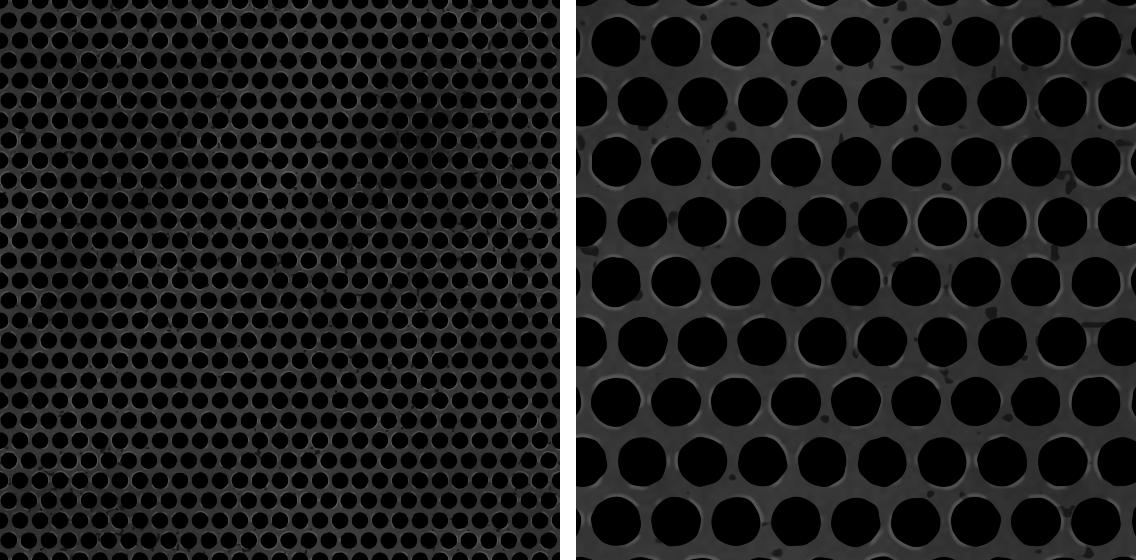
Left: the whole. Right: its middle third, enlarged.
This texture is drawn by a Shadertoy shader. Its source:

```glsl
const float REPEATS = 28.0;        // holes across and rows down, even so it tiles
const float ROW_SHIFT = 0.44;      // sideways shift of odd rows, in cells
const float ROW_DROP = 0.03;       // downward offset of all rows, in cells
const float HOLE_RADIUS = 0.41;    // in cells
const float EDGE_WOBBLE = 0.03;    // roughness of the hole outline, in cells
const float RIM_WIDTH = 0.05;      // worn bright edge, in cells
const float RIM_GAIN = 0.12;
const float TONE_CONTRAST = 1.7;
const float GRAIN = 0.025;
const vec3 HOLE_COLOR = vec3(0.0);
const vec3 METAL_DARK = vec3(0.13);
const vec3 METAL_LIGHT = vec3(0.245);
const vec3 CHIP_COLOR = vec3(0.07);

// Integer hash of a lattice point, 0 to 1
float hash(ivec2 cell, int seed) {
    uint h = uint(cell.x) * 1597334677u ^ uint(cell.y) * 3812015801u ^ uint(seed) * 2798796415u;
    h = (h ^ (h >> 16)) * 2146121005u;
    h = (h ^ (h >> 15)) * 2221713035u;
    h ^= h >> 16;
    return float(h & 65535u) / 65535.0;
}

// Value noise that wraps after a whole number of cells
float wrapNoise(vec2 uv, int cells, int seed) {
    vec2 p = uv * float(cells);
    vec2 base = floor(p);
    vec2 f = p - base;
    f = f * f * (3.0 - 2.0 * f);
    ivec2 a = ivec2(base) % cells;
    ivec2 b = (a + 1) % cells;
    float low = mix(hash(a, seed), hash(ivec2(b.x, a.y), seed), f.x);
    float high = mix(hash(ivec2(a.x, b.y), seed), hash(b, seed), f.x);
    return mix(low, high, f.y);
}

float wrapFbm(vec2 uv, int cells, int seed) {
    float sum = 0.0;
    float weight = 0.5;
    for (int i = 0; i < 5; i++) {
        sum += weight * wrapNoise(uv, cells, seed + i);
        cells *= 2;
        weight *= 0.5;
    }
    return sum / 0.96875;
}

// Signed distance to the nearest hole, in cells
float holeDistance(vec2 uv) {
    vec2 p = uv * REPEATS + vec2(0.0, ROW_DROP);
    float row = floor(p.y + 0.5);
    float x = p.x - ROW_SHIFT * mod(row, 2.0);
    vec2 local = vec2(fract(x + 0.5) - 0.5, p.y - row);
    float wobble = EDGE_WOBBLE * (wrapNoise(uv, 170, 31) - 0.5);
    return length(local) - HOLE_RADIUS + wobble;
}

void mainImage(out vec4 fragColor, in vec2 fragCoord) {
    vec2 uv = fragCoord / iResolution.xy;
    float pixel = REPEATS / min(iResolution.x, iResolution.y);
    float d = holeDistance(uv);

    // Cloudy sheet metal with fine grain
    float tone = 0.5 + TONE_CONTRAST * (wrapFbm(uv, 4, 1) - 0.5);
    vec3 color = mix(METAL_DARK, METAL_LIGHT, clamp(tone, 0.0, 1.0));
    color += GRAIN * (wrapNoise(uv, 256, 11) - 0.5);

    // Sparse dark chips, gathered in worn areas
    float wear = wrapFbm(uv, 6, 17);
    float chips = 0.75 * wrapNoise(uv, 110, 23) + 0.25 * wrapNoise(uv, 230, 24);
    color = mix(color, CHIP_COLOR, 0.8 * smoothstep(0.83, 0.9, chips + 0.3 * (wear - 0.5)));

    // Broken bright rim where the edge is rubbed
    float rim = 1.0 - smoothstep(0.0, RIM_WIDTH + pixel, abs(d - 0.5 * RIM_WIDTH));
    float rubbed = smoothstep(0.6, 0.85, wrapNoise(uv, 84, 41) + 0.6 * (wear - 0.5));
    color += RIM_GAIN * rim * rubbed;

    // Punched holes
    float metal = smoothstep(-0.6 * pixel, 0.6 * pixel, d);
    fragColor = vec4(mix(HOLE_COLOR, color, metal), 1.0);
}
```
